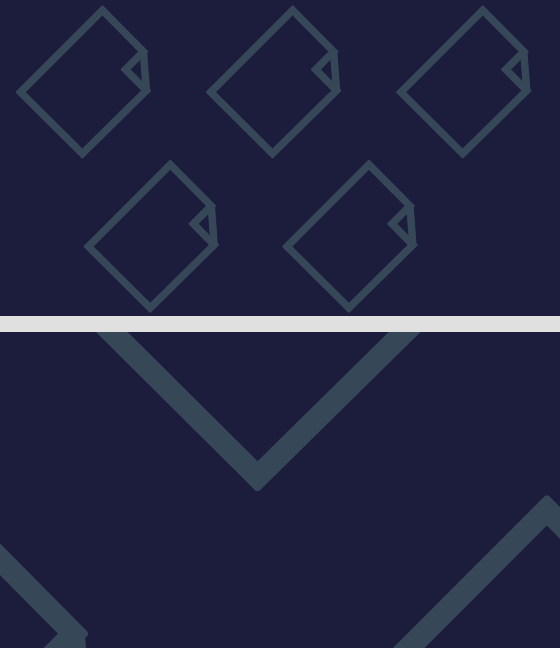
Top: the whole. Bottom: its middle third, enlarged.
Write a WebGL 2 fragment shader that draws this pattern.

```glsl
#version 300 es
precision highp float;
// Outlined, tilted sheets with a folded corner: three above, two below, on navy.
uniform vec2 u_resolution;
out vec4 fragColor;

// Distance to a bar from a to b, lengthened by 'extend' at both ends.
float bar(vec2 p, vec2 a, vec2 b, float extend) {
  float halfWidth = 0.0118, rounding = 0.004;
  vec2 along = normalize(b - a);
  vec2 q = p - 0.5 * (a + b);
  vec2 local = vec2(dot(q, along), dot(q, vec2(-along.y, along.x)));
  vec2 d = abs(local) - vec2(0.5 * length(b - a) + extend, halfWidth) + rounding;
  return length(max(d, 0.0)) + min(max(d.x, d.y), 0.0) - rounding;
}

// Outline of one sheet, centred on the origin.
float sheet(vec2 p) {
  vec2 top = vec2(0.0648, 0.2269);
  vec2 left = vec2(-0.1944, -0.0324);
  vec2 bottom = vec2(0.0012, -0.2269);
  vec2 right = vec2(0.2037, -0.0273);
  vec2 corner = vec2(0.1944, 0.0961);
  vec2 fold = vec2(0.1377, 0.0394);
  float squareEnd = 0.0118;

  float d = bar(p, top, left, squareEnd);
  d = min(d, bar(p, left, bottom, squareEnd));
  d = min(d, bar(p, bottom, right, squareEnd));
  d = min(d, bar(p, top, corner, squareEnd));

  // Folded corner
  d = min(d, bar(p, corner, fold, squareEnd));
  d = min(d, bar(p, fold, right, squareEnd));
  return min(d, bar(p, corner, right, 0.0));
}

void main() {
  vec2 p = gl_FragCoord.xy / u_resolution.y;
  float pixel = 1.0 / u_resolution.y;

  // Upper row of three, lower row of two set slightly wider apart
  float d = 1e3;
  for (int row = 0; row < 2; row++) {
    vec2 start = row == 0 ? vec2(0.2593, 0.7407) : vec2(0.4741, 0.2523);
    float spacing = row == 0 ? 0.6019 : 0.6287;
    for (int i = 0; i < 3 - row; i++) {
      d = min(d, sheet(p - start - vec2(spacing * float(i), 0.0)));
    }
  }

  vec3 navy = vec3(0.11, 0.11, 0.24);
  vec3 slate = vec3(0.21, 0.28, 0.34);
  float ink = 1.0 - smoothstep(-0.6 * pixel, 0.6 * pixel, d);
  fragColor = vec4(mix(navy, slate, ink), 1.0);
}
```
